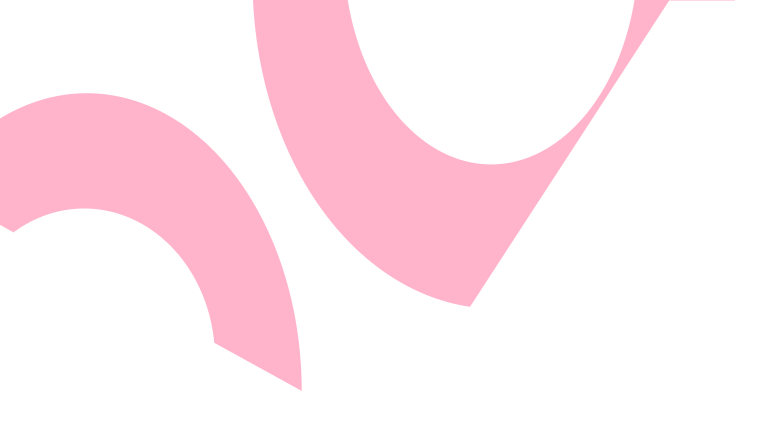
A Shadertoy shader for this background:

```glsl
const vec3 PAPER = vec3(1.0);
const vec3 PINK = vec3(1.0, 0.706, 0.8);

// Lengths are in canvas heights
const vec2 ARCH_OUTER_CENTER = vec2(0.1989, 0.1034);
const vec2 ARCH_OUTER_RADII = vec2(0.4931, 0.6828);
const vec2 ARCH_INNER_CENTER = vec2(0.1931, 0.1770);
const vec2 ARCH_INNER_RADII = vec2(0.3000, 0.3448);
const vec2 ARCH_CUT_START = vec2(0.0276, 0.4690);
const vec2 ARCH_CUT_END = vec2(0.6920, 0.1034);

const vec2 BOWL_OUTER_CENTER = vec2(1.1379, 1.0460);
const vec2 BOWL_OUTER_RADII = vec2(0.5586, 0.7540);
const vec2 BOWL_INNER_CENTER = vec2(1.1264, 1.1126);
const vec2 BOWL_INNER_RADII = vec2(0.3379, 0.4897);
const vec2 BOWL_CUT_START = vec2(1.0782, 0.2966);
const vec2 BOWL_CUT_END = vec2(1.5356, 1.0);

const vec2 SLIVER_SPAN = vec2(1.5356, 1.685);
const float SLIVER_BOTTOM = 0.9988;

// Approximate signed distance to an ellipse, negative inside
float ellipseDistance(vec2 p, vec2 center, vec2 radii) {
    vec2 q = (p - center) / radii;
    float k = length(q);
    return k * (k - 1.0) / max(length(q / radii), 1e-4);
}

// Signed distance to a line, negative to the left of start -> end
float cutDistance(vec2 p, vec2 start, vec2 end) {
    vec2 dir = normalize(end - start);
    return dot(p - start, vec2(dir.y, -dir.x));
}

float coverage(float dist, float pixel) {
    return clamp(0.5 - dist / pixel, 0.0, 1.0);
}

void mainImage(out vec4 fragColor, in vec2 fragCoord) {
    vec2 p = fragCoord / iResolution.y;
    float pixel = 1.0 / iResolution.y;

    // Left arch: elliptical ring above a slanted cut
    float arch = max(ellipseDistance(p, ARCH_OUTER_CENTER, ARCH_OUTER_RADII),
                     -ellipseDistance(p, ARCH_INNER_CENTER, ARCH_INNER_RADII));
    arch = max(arch, cutDistance(p, ARCH_CUT_START, ARCH_CUT_END));

    // Upper bowl: elliptical ring left of a steep cut
    float bowl = max(ellipseDistance(p, BOWL_OUTER_CENTER, BOWL_OUTER_RADII),
                     -ellipseDistance(p, BOWL_INNER_CENTER, BOWL_INNER_RADII));
    bowl = max(bowl, cutDistance(p, BOWL_CUT_START, BOWL_CUT_END));

    // Thin sliver along the top edge
    float sliver = max(SLIVER_BOTTOM - p.y,
                       max(SLIVER_SPAN.x - p.x, p.x - SLIVER_SPAN.y));

    float shape = min(min(arch, bowl), sliver);
    fragColor = vec4(mix(PAPER, PINK, coverage(shape, pixel)), 1.0);
}
```
